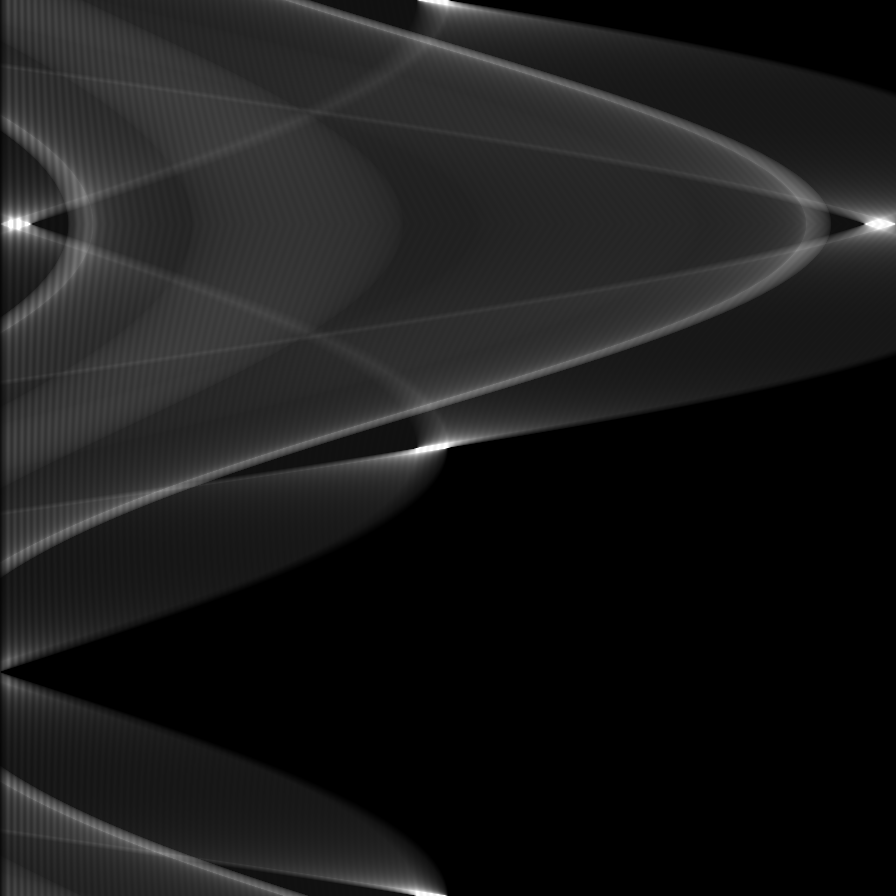
This background is drawn by a three.js fragment shader. Its source:

```glsl
varying vec2 vUv;

const float TAU = 6.2831853;
const float THICKNESS = 0.035;
const float EXPOSURE = 0.032;

// Projected density of a unit-mass box: two box profiles convolved
float boxProjection(float offset, vec2 halfSize, vec2 normal) {
  vec2 reach = max(abs(halfSize * normal), vec2(0.0015));
  float narrow = min(reach.x, reach.y);
  float wide = max(reach.x, reach.y);
  float ramp = (narrow + wide - abs(offset)) / (2.0 * narrow);
  return clamp(ramp, 0.0, 1.0) / (2.0 * wide);
}

// Chord lengths through a filled ellipse
float ellipseProjection(float offset, vec2 radii, vec2 normal) {
  vec2 reach = radii * normal;
  float support = dot(reach, reach);
  float chord = sqrt(max(support - offset * offset, 0.0));
  return 2.0 * radii.x * radii.y * chord / support;
}

float ringProjection(float offset, vec2 radii, float thickness, vec2 normal) {
  float outer = ellipseProjection(offset, radii + 0.5 * thickness, normal);
  float inner = ellipseProjection(offset, radii - 0.5 * thickness, normal);
  return (outer - inner) / thickness;
}

float discProjection(float offset, vec2 radii, float mass, vec2 normal) {
  float area = 0.5 * TAU * radii.x * radii.y;
  return mass * ellipseProjection(offset, radii, normal) / area;
}

// Four thick sides of a unit square resting on the origin
float frameProjection(float distanceAlong, float thickness, vec2 normal) {
  float density = 0.0;
  float inset = 0.5 - 0.5 * thickness;
  vec2 upright = vec2(0.5 * thickness, 0.5);
  for (int i = 0; i < 2; i++) {
    float side = float(i) * 2.0 - 1.0;
    vec2 wall = vec2(side * inset, 0.5);
    vec2 beam = vec2(0.0, 0.5 + side * inset);
    density += boxProjection(distanceAlong - dot(wall, normal), upright, normal);
    density += boxProjection(distanceAlong - dot(beam, normal), upright.yx, normal);
  }
  return density;
}

// Fine sampling ripples, strongest near zero distance
float ripple(float distanceAlong, vec2 normal) {
  float bend = 1.0 + 0.16 * abs(normal.x) - 0.08 * normal.y;
  float wave = sin(TAU * 115.0 * distanceAlong * bend);
  return 1.0 + wave * (0.025 + 0.16 * exp(-distanceAlong * 9.0));
}

void main() {
  // Across: distance of a line from the origin; up: its direction
  float distanceAlong = vUv.x;
  float angle = (vUv.y - 0.75) * TAU;
  vec2 normal = vec2(sin(angle), cos(angle));

  // Frame and oval outline
  float density = frameProjection(distanceAlong, THICKNESS, normal);
  float ovalOffset = distanceAlong - 0.502 * normal.y;
  density += ringProjection(ovalOffset, vec2(0.332, 0.412), 0.028, normal);

  // Soft inner bodies
  float lowerOffset = distanceAlong - 0.332 * normal.y;
  float upperOffset = distanceAlong - 0.657 * normal.y;
  density += discProjection(lowerOffset, vec2(0.092, 0.118), 0.4, normal);
  density += discProjection(upperOffset, vec2(0.11, 0.125), 0.1, normal);

  // Tone and left margin
  float margin = mix(0.25, 1.0, smoothstep(0.0, 0.007, distanceAlong));
  float tone = density * EXPOSURE * ripple(distanceAlong, normal) * margin;
  gl_FragColor = vec4(vec3(clamp(tone, 0.0, 1.0)), 1.0);
}
```
